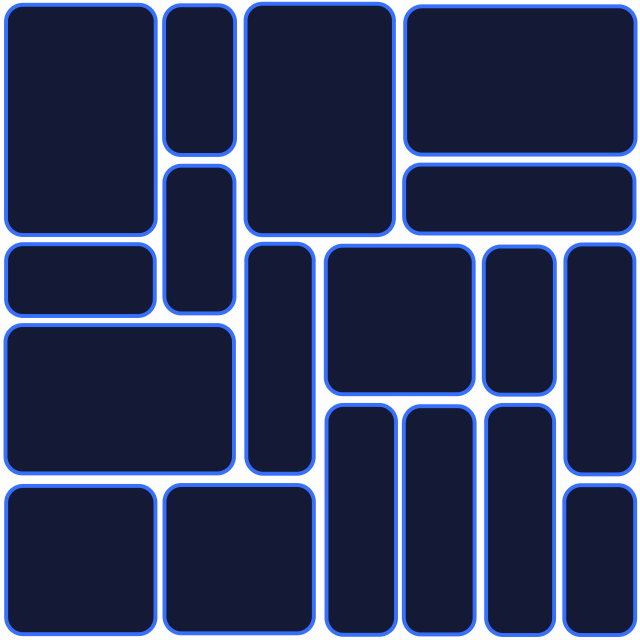
Give the GLSL for this pattern, as a three.js fragment shader.

```glsl
const int GRID = 8;               // cells across and up
const int MAX_SPAN = 3;           // longest tile side in cells
const float SEED = 4.0;
const float INSET_MIN = 0.0028;   // gap from a cell border to the tile edge
const float INSET_MAX = 0.0074;
const float CORNER_RADIUS = 0.0295;
const float STROKE_WIDTH = 0.0061;
const vec3 GAP_COLOR = vec3(0.995, 0.995, 1.0);
const vec3 STROKE_COLOR = vec3(0.22, 0.44, 0.995);
const vec3 TILE_COLOR = vec3(0.08, 0.10, 0.21);

varying vec2 vUv;

float hash(vec2 p) {
  return fract(sin(dot(p, vec2(127.1, 311.7)) + SEED * 17.3) * 43758.5453);
}

// Random side of 1 to 3 cells, most often 2
int pickSpan(vec2 p) {
  return int(1.6 + 2.3 * hash(p));
}

// Tile height that avoids single cells and never leaves a lone top row
int pickHeight(vec2 origin, int width, int room) {
  int height = pickSpan(origin + 41.0);
  if (width == 1 && height < 2) height = 2;
  if (width == MAX_SPAN && height > 2) height = 2;
  if (room == 2 || (room == 4 && height == 3)) {
    height = 2;
  } else if (room == 3 && height == 2) {
    height = width == MAX_SPAN ? 1 : 3;
  }
  return height;
}

// Packs tiles row by row; returns origin and size of the one holding the cell
vec4 findTile(vec2 cell) {
  int nextFree[GRID + MAX_SPAN];
  for (int i = 0; i < GRID + MAX_SPAN; i++) {
    nextFree[i] = i < GRID ? 0 : GRID;
  }

  vec4 tile = vec4(0.0, 0.0, 1.0, 1.0);
  for (int y = 0; y < GRID; y++) {
    for (int x = 0; x < GRID; x++) {
      if (nextFree[x] <= y) {
        vec2 origin = vec2(float(x), float(y));

        // Widen only while the neighbouring columns are free
        int wanted = pickSpan(origin);
        int width = 0;
        for (int k = 0; k < MAX_SPAN; k++) {
          if (k == width && k < wanted && nextFree[x + k] <= y) width++;
        }

        int height = pickHeight(origin, width, GRID - y);
        for (int k = 0; k < MAX_SPAN; k++) {
          if (k < width) nextFree[x + k] = y + height;
        }

        vec2 size = vec2(float(width), float(height));
        vec2 inside = step(origin, cell) * step(cell + 1.0, origin + size);
        if (inside.x * inside.y > 0.5) tile = vec4(origin, size);
      }
    }
  }
  return tile;
}

float roundedBox(vec2 p, vec2 halfSize, float radius) {
  vec2 q = abs(p) - halfSize + radius;
  return length(max(q, 0.0)) + min(max(q.x, q.y), 0.0) - radius;
}

float coverage(float distance, float pixel) {
  return clamp(0.5 - distance / pixel, 0.0, 1.0);
}

void main() {
  float pixel = fwidth(vUv.x);
  float cells = float(GRID);
  vec2 cell = clamp(floor(vUv * cells), 0.0, cells - 1.0);
  vec4 tile = findTile(cell);

  // Each tile edge is inset by its own amount
  vec2 insetLow = vec2(hash(tile.xy + 11.3), hash(tile.xy + 23.7));
  vec2 insetHigh = vec2(hash(tile.xy + 57.1), hash(tile.xy + 73.9));
  vec2 low = tile.xy / cells + mix(vec2(INSET_MIN), vec2(INSET_MAX), insetLow);
  vec2 high = (tile.xy + tile.zw) / cells
    - mix(vec2(INSET_MIN), vec2(INSET_MAX), insetHigh);

  // Outlined rounded tile over the gap colour
  float d = roundedBox(vUv - 0.5 * (low + high), 0.5 * (high - low), CORNER_RADIUS);
  vec3 color = mix(GAP_COLOR, STROKE_COLOR, coverage(d, pixel));
  color = mix(color, TILE_COLOR, coverage(d + STROKE_WIDTH, pixel));
  gl_FragColor = vec4(color, 1.0);
}
```
